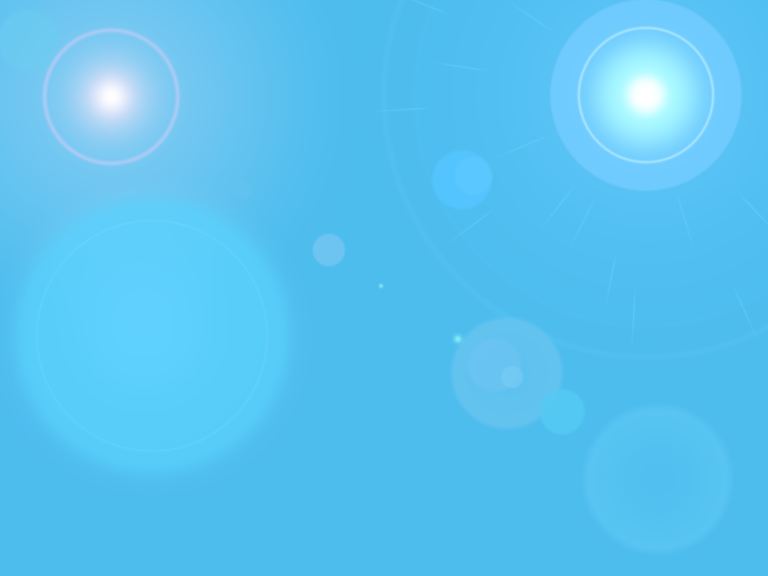
Reproduce this background procedurally as a WebGL 2 fragment shader.

```glsl
#version 300 es
precision highp float;
// Sky-blue lens flare scene: two glowing suns with rings and wide halos,
// plus a loop of soft translucent ghost discs and small sparkles.
// Every length is a fraction of the canvas height.

#define SKY vec3(0.303, 0.740, 0.934)
#define LEFT_SUN vec2(0.193, 0.832)
#define RIGHT_SUN vec2(1.1215, 0.835)
#define RING_RADIUS 0.1155
#define DISC_RADIUS 0.166
#define HALO_RADIUS 0.455
#define RAY_COUNT 26.0
#define RAY_STRENGTH 0.035

uniform vec2 u_resolution;
out vec4 outColor;

const int GHOSTS = 11;

// Centre, radius, edge softness
const vec4 ghostShape[GHOSTS] = vec4[](
    vec4(0.264, 0.417, 0.237, 0.020), vec4(0.802, 0.688, 0.051, 0.004),
    vec4(0.822, 0.695, 0.033, 0.004), vec4(0.571, 0.566, 0.028, 0.003),
    vec4(0.880, 0.352, 0.096, 0.006), vec4(0.859, 0.366, 0.046, 0.004),
    vec4(0.889, 0.3455, 0.019, 0.003), vec4(0.976, 0.285, 0.039, 0.004),
    vec4(1.142, 0.168, 0.128, 0.009), vec4(0.049, 0.930, 0.053, 0.004),
    vec4(0.422, 0.670, 0.017, 0.004));

// Tint and opacity
const vec4 ghostTint[GHOSTS] = vec4[](
    vec4(0.34, 0.81, 0.98, 0.72), vec4(0.33, 0.77, 1.00, 0.95),
    vec4(0.37, 0.79, 1.00, 0.55), vec4(0.44, 0.77, 0.945, 0.95),
    vec4(0.41, 0.77, 0.94, 0.80), vec4(0.44, 0.77, 0.95, 0.60),
    vec4(0.47, 0.80, 0.96, 0.65), vec4(0.33, 0.79, 0.95, 0.90),
    vec4(0.35, 0.775, 0.95, 0.80), vec4(0.42, 0.80, 0.94, 0.60),
    vec4(0.42, 0.77, 0.94, 0.25));

// How far each disc fades towards its middle
const float ghostHollow[GHOSTS] = float[](
    0.0, 0.0, 0.0, 0.0, 0.35, 0.1, 0.0, 0.0, 0.65, 0.1, 0.0);

float hash(float n) {
    return fract(sin(n * 91.7) * 4375.5);
}

float disc(float d, float radius, float soft) {
    return 1.0 - smoothstep(radius - soft, radius + soft, d);
}

float glow(float d, float width) {
    return exp(-d * d / (width * width));
}

float ring(float d, float radius, float width) {
    return glow(d - radius, width);
}

// Thin radial streaks, each with its own angle and reach
float rays(vec2 v) {
    float d = length(v);
    float turn = (atan(v.y, v.x) / 6.28318 + 0.5) * RAY_COUNT;
    float id = floor(turn);
    float offset = (fract(turn) - 0.25 - 0.5 * hash(id)) * 6.28318 / RAY_COUNT;
    float start = 0.17 + 0.2 * hash(id + 7.0);
    float reach = smoothstep(start, start + 0.03, d)
                * (1.0 - smoothstep(start + 0.05, start + 0.12, d));
    return glow(offset * d, 0.0016) * reach;
}

void main() {
    vec2 p = gl_FragCoord.xy / u_resolution.y;
    vec3 color = SKY;
    vec2 toRight = p - RIGHT_SUN;
    float left = length(p - LEFT_SUN);
    float right = length(toRight);

    // Wide halos
    float haze = 1.0 - smoothstep(0.06, 0.44, left);
    color += vec3(0.155, 0.045, 0.012) * haze;
    color += vec3(0.012, 0.010, 0.012) * (1.0 - smoothstep(0.15, HALO_RADIUS, right));
    color += vec3(0.012, 0.015, 0.006) * ring(right, HALO_RADIUS, 0.006);
    color += vec3(0.006, 0.008, 0.005) * ring(right, 0.40, 0.004);
    color += RAY_STRENGTH * rays(toRight);

    // Ghost discs
    for (int i = 0; i < GHOSTS; i++) {
        vec4 shape = ghostShape[i];
        vec4 tint = ghostTint[i];
        float d = length(p - shape.xy);
        float fill = 1.0 - ghostHollow[i] * (1.0 - smoothstep(0.0, shape.z, d));
        color = mix(color, tint.rgb, tint.a * fill * disc(d, shape.z, shape.w));
    }

    // Inner light and fine rim of the largest ghost
    float big = length(p - ghostShape[0].xy);
    color += vec3(0.035, 0.020, 0.025) * glow(length(p - vec2(0.25, 0.43)), 0.13);
    color += vec3(0.025, 0.015, 0.010) * ring(big, 0.200, 0.002);
    color += vec3(0.010, 0.010, 0.008) * disc(big, 0.265, 0.02);

    // Lavender sun
    color = mix(color, vec3(0.90, 0.88, 0.97), 0.92 * glow(left, 0.066));
    color = mix(color, vec3(0.76, 0.80, 0.97), 0.65 * ring(left, RING_RADIUS, 0.004));
    color = mix(color, vec3(1.0), glow(left, 0.026));

    // Cyan sun
    color = mix(color, vec3(0.43, 0.79, 1.0), 0.65 * glow(right, 0.18));
    color = mix(color, vec3(0.45, 0.80, 1.0), 0.85 * disc(right, DISC_RADIUS, 0.003));
    color = mix(color, vec3(0.68, 0.99, 1.0), glow(right * right, 0.0078));
    color = mix(color, vec3(0.70, 0.92, 1.0), 0.75 * ring(right, RING_RADIUS + 0.001, 0.0025));
    color = mix(color, vec3(1.0), glow(right * right, 0.0012));

    // Sparkles
    color = mix(color, vec3(0.55, 0.94, 0.97), 0.85 * glow(length(p - vec2(0.6615, 0.5035)), 0.0035));
    color = mix(color, vec3(0.55, 0.95, 0.96), 0.90 * glow(length(p - vec2(0.795, 0.4115)), 0.0065));
    outColor = vec4(clamp(color, 0.0, 1.0), 1.0);
}
```
